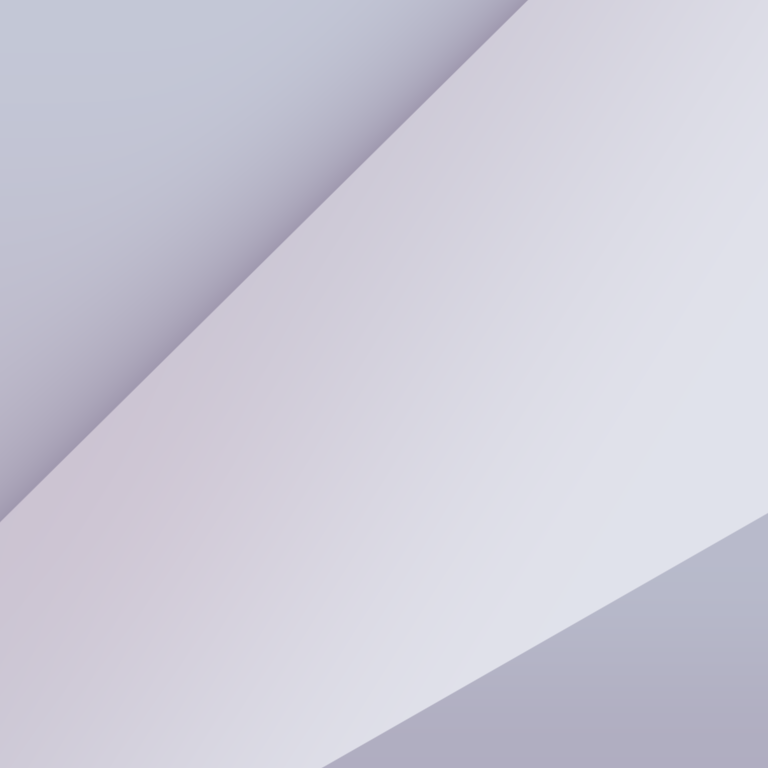
This background is drawn by a WebGL 1 fragment shader. Its source:

```glsl
precision highp float;
// Draws a pale diagonal paper band over two grey-lavender panels, with a soft shadow.

uniform vec2 u_resolution;

// Signed distance to a line through a point, positive on the side of the normal
float lineDistance(vec2 p, vec2 point, vec2 normal) {
  return dot(p - point, normalize(normal));
}

// Upper left panel: cool at the top, darkened beside the band
vec3 upperPanel(vec2 p, float edgeDistance) {
  vec3 color = mix(vec3(0.745, 0.73, 0.795), vec3(0.765, 0.78, 0.84),
                   smoothstep(0.35, 1.0, p.y));
  float d = max(edgeDistance, 0.0);
  float shadow = 0.65 * exp(-d / 0.035) + 0.35 * exp(-d * d / 0.014);
  return mix(color, vec3(0.61, 0.58, 0.67), 0.9 * shadow);
}

// Lower right panel: slightly darker and warmer towards the bottom
vec3 lowerPanel(vec2 p) {
  return mix(vec3(0.69, 0.68, 0.755), vec3(0.72, 0.73, 0.795),
             smoothstep(0.0, 0.28, p.y));
}

// Band: brightens to the lower right, with a faint rose tint at the left
vec3 paperBand(vec2 p) {
  float light = smoothstep(-0.2, 0.5, dot(p, vec2(0.8, -0.5)));
  vec3 color = mix(vec3(0.79, 0.77, 0.825), vec3(0.88, 0.885, 0.92), light);
  vec2 roseOffset = (p - vec2(0.15, 0.34)) / vec2(0.3, 0.25);
  float rose = exp(-dot(roseOffset, roseOffset));
  return color + rose * vec3(0.008, -0.006, -0.004);
}

void main() {
  vec2 p = gl_FragCoord.xy / u_resolution;
  float pixel = 1.0 / min(u_resolution.x, u_resolution.y);

  float upperEdge = lineDistance(p, vec2(0.0, 0.32), vec2(-0.68, 0.6875));
  float lowerEdge = lineDistance(p, vec2(0.419, 0.0), vec2(0.332, -0.581));

  vec3 color = paperBand(p);
  color = mix(color, upperPanel(p, upperEdge), smoothstep(-pixel, pixel, upperEdge));
  color = mix(color, lowerPanel(p), smoothstep(-pixel, pixel, lowerEdge));

  gl_FragColor = vec4(color, 1.0);
}
```
